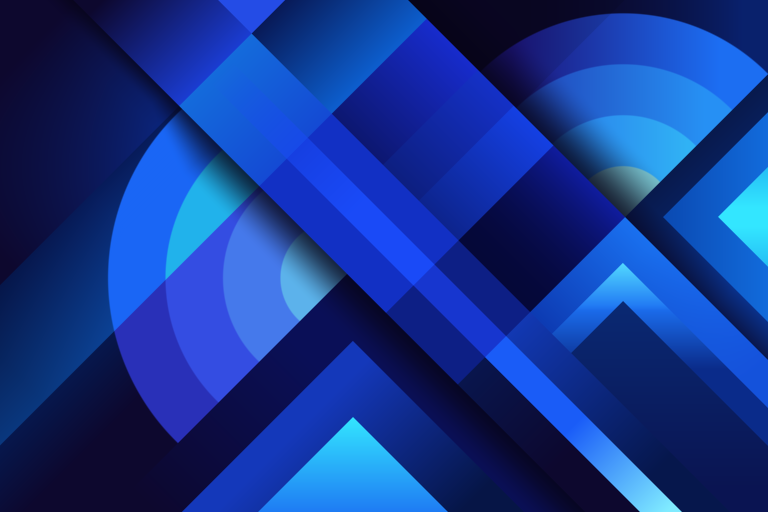
Give the GLSL for this background, as a WebGL 1 fragment shader.

```glsl
precision highp float;
uniform vec2 u_resolution;

#define INK vec3(0.05, 0.03, 0.18)
#define NAVY vec3(0.04, 0.15, 0.50)
#define COBALT vec3(0.09, 0.25, 0.83)
#define AZURE vec3(0.11, 0.44, 0.95)
#define CYAN vec3(0.20, 0.90, 1.00)
#define BAND_LEFT 0.143
#define BAND_MIDDLE 0.426
#define BAND_RIGHT 0.797
#define LEFT_HUB vec2(0.660, 0.457)
#define RIGHT_HUB vec2(1.217, 0.576)
#define LEFT_RADIUS 0.449
#define RIGHT_RADIUS 0.398

// Antialiased step: one where x lies beyond the edge
float past(float edge, float x) {
  float soft = 1.0 / u_resolution.y;
  return smoothstep(edge - soft, edge + soft, x);
}

float ramp(float from, float to, float x) {
  return clamp((x - from) / (to - from), 0.0, 1.0);
}

// Cast shadow that fades with distance from an edge
vec3 shade(vec3 c, float reach, float distance) {
  return mix(INK * 0.5, c, mix(0.15, 1.0, smoothstep(-0.02, reach, distance)));
}

// Falling diagonals hold u constant, rising diagonals hold v constant
vec3 leftField(vec2 p, float u, float v) {
  vec3 c = mix(INK, NAVY, ramp(0.15, 0.6, v) * ramp(-0.5, 0.05, u));
  vec3 beam = mix(NAVY * 0.7, vec3(0.05, 0.29, 0.66), ramp(0.557, 0.87, v));
  beam *= mix(0.75, 1.0, ramp(-0.7, -0.2, u));
  c = mix(c, beam, past(0.557, v));
  float lower = past(0.87, v);
  c = mix(c, mix(NAVY * 0.6, INK, ramp(0.87, 1.05, v)), lower);

  // Nested quarter rings
  float d = length(p - LEFT_HUB);
  for (int i = 0; i < 4; i++) {
    float k = float(i) / 3.0;
    vec3 lit = mix(vec3(0.10, 0.40, 0.96), vec3(0.13, 0.70, 0.92), min(3.0 * k, 1.0));
    vec3 dim = mix(vec3(0.16, 0.19, 0.0), vec3(0.36, 0.70, 0.0), k * mix(k, 1.0, 0.5));
    dim.b = mix(0.72, 0.92, min(2.5 * k, 1.0));
    float disc = 1.0 - past(LEFT_RADIUS * (1.0 - 0.75 * k), d);
    c = mix(c, mix(lit, dim, lower), disc);
  }

  // Lower chevron and its glowing core
  vec3 ground = mix(INK, vec3(0.04, 0.06, 0.34), ramp(-0.7, -0.1, u));
  vec3 arm = mix(COBALT * 0.88, NAVY * 0.55, ramp(1.42, 1.9, v));
  vec3 core = mix(AZURE, CYAN, ramp(-0.02, 0.186, p.y));
  ground = mix(ground, arm, past(1.355, v) * past(-0.0234, -u));
  ground = mix(ground, core, past(1.504, v) * past(0.125, -u));
  c = mix(c, ground, past(1.213, v));
  return shade(c, mix(0.06, 0.13, ramp(0.5, 0.7, v)), BAND_LEFT - u);
}

vec3 bandField(float u, float v) {
  vec3 c = mix(INK, vec3(0.11, 0.26, 0.90), ramp(0.2, 0.6, v));
  vec3 sky = mix(vec3(0.08, 0.42, 0.86), vec3(0.08, 0.29, 0.83), ramp(0.557, 0.87, v));
  vec3 tail = mix(vec3(0.07, 0.22, 0.70), NAVY * 0.6, ramp(1.645, 2.2, v));
  float inner = past(0.25, u);
  tail = mix(mix(NAVY * 0.7, INK, ramp(1.5, 2.0, v)), tail, inner);
  c = mix(c, sky, past(0.557, v));
  c = mix(c, vec3(0.07, 0.19, 0.77), past(0.87, v));
  c = mix(c, vec3(0.05, 0.12, 0.52), past(1.365, v));
  c = mix(c, tail, past(1.645, v));

  // Bright stripe along the band
  vec3 glow = mix(vec3(0.10, 0.29, 0.97), vec3(0.09, 0.21, 0.81), past(1.365, v));
  vec3 tip = mix(vec3(0.10, 0.36, 0.97), vec3(0.50, 0.92, 1.0), ramp(1.95, 2.3, v));
  glow = mix(glow, tip, past(1.645, v));
  float stripe = inner * past(-0.332, -u);
  return mix(c, glow, stripe * ramp(0.57, 1.1, v));
}

vec3 panelField(vec2 p, float u, float v) {
  float t = ramp(BAND_MIDDLE, BAND_RIGHT, u);
  vec3 c = vec3(0.14, 0.30, 0.90);
  c = mix(c, mix(vec3(0.03, 0.10, 0.34), vec3(0.05, 0.37, 0.81), ramp(0.557, 0.87, v)), past(0.557, v));
  c = mix(c, mix(vec3(0.05, 0.09, 0.44), vec3(0.09, 0.17, 0.80), t), past(0.87, v));
  c = mix(c, mix(vec3(0.05, 0.12, 0.50), vec3(0.08, 0.19, 0.78), t), past(1.07, v));
  c = mix(c, mix(vec3(0.05, 0.14, 0.55), vec3(0.08, 0.25, 0.89), t), past(1.21, v));
  c = mix(c, mix(vec3(0.02, 0.03, 0.22), vec3(0.06, 0.11, 0.62), t * t), past(1.365, v));

  // Upward chevron with a pale apex
  vec3 slope = mix(vec3(0.05, 0.23, 0.70), vec3(0.10, 0.44, 0.94), t);
  slope = mix(slope, vec3(0.08, 0.32, 0.86), ramp(1.75, 2.2, v));
  float height = ramp(0.28, 0.486, p.y);
  vec3 arm = mix(vec3(0.04, 0.17, 0.54), AZURE, ramp(0.0, 0.6, height));
  arm = mix(arm, vec3(0.32, 0.85, 1.0), ramp(0.55, 1.0, height));
  vec3 hollow = mix(vec3(0.04, 0.08, 0.32), vec3(0.04, 0.16, 0.45), ramp(0.05, 0.41, p.y));
  slope = mix(slope, arm, past(1.73, v) * past(-0.703, -u));
  slope = mix(slope, hollow, past(1.805, v) * past(-0.629, -u));
  return mix(c, slope, past(1.645, v));
}

vec3 rightField(vec2 p, float u, float v) {
  float across = ramp(1.0, 1.45, p.x);
  vec3 c = mix(INK * 0.8, NAVY * 0.85, across * across);
  float d = length(p - RIGHT_HUB);
  for (int i = 0; i < 4; i++) {
    float k = float(i) / 3.0;
    float blend = min(1.5 * k, 1.0);
    float hub = step(0.9, k);
    vec3 dark = mix(vec3(0.11, 0.08, 0.48), vec3(0.14, 0.37, 0.90), blend);
    vec3 lit = mix(vec3(0.11, 0.43, 0.95), vec3(0.19, 0.70, 0.96), blend);
    dark = mix(dark, vec3(0.42, 0.66, 0.74), hub);
    lit = mix(lit, vec3(0.48, 0.78, 0.82), hub);
    float disc = 1.0 - past(RIGHT_RADIUS * (1.0 - 0.75 * k), d);
    c = mix(c, mix(dark, lit, ramp(0.0, 0.9, across + 0.2 * k)), disc);
  }
  c *= mix(0.9, 1.0, past(1.22, v));
  c = shade(c, 0.16, u - BAND_RIGHT);

  // Sideways chevron and cyan core
  vec3 ground = mix(vec3(0.03, 0.10, 0.30), vec3(0.04, 0.19, 0.54), ramp(1.645, 2.0, v));
  ground = mix(INK * 0.7, ground, ramp(BAND_RIGHT - 0.05, 0.871, u));
  vec3 arm = mix(vec3(0.04, 0.29, 0.70), vec3(0.07, 0.42, 0.86), ramp(1.3, 1.5, p.x));
  vec3 core = mix(CYAN, vec3(0.12, 0.68, 0.94), ramp(0.02, 0.13, abs(p.y - 0.576)));
  ground = mix(ground, arm, past(0.871, u) * past(1.719, v));
  ground = mix(ground, core, past(0.979, u) * past(1.826, v));
  return mix(c, ground, past(1.645, v));
}

void main() {
  vec2 p = gl_FragCoord.xy / u_resolution.y;
  float u = p.x + p.y - 1.0;
  float v = p.x - p.y + 1.0;
  vec3 c = leftField(p, u, v);
  c = mix(c, bandField(u, v), past(BAND_LEFT, u));
  c = mix(c, panelField(p, u, v), past(BAND_MIDDLE, u));
  c = mix(c, rightField(p, u, v), past(BAND_RIGHT, u));
  gl_FragColor = vec4(c, 1.0);
}
```
